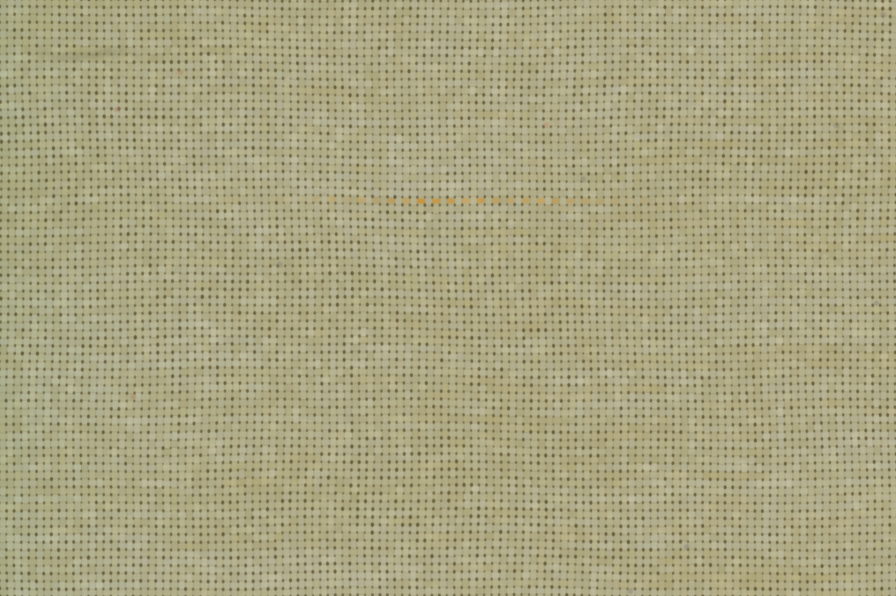
This texture is drawn by a WebGL 2 fragment shader. Its source:

```glsl
#version 300 es
precision highp float;
uniform vec2 u_resolution;
out vec4 fragColor;

const vec2 THREADS = vec2(120.0, 76.0);
const vec3 CREAM = vec3(0.690, 0.663, 0.495);
const vec3 PALE = vec3(0.718, 0.708, 0.605);
const vec3 STRAW = vec3(0.690, 0.620, 0.390);
const vec3 SEAM = vec3(0.570, 0.535, 0.375);
const vec3 HOLE = vec3(0.390, 0.350, 0.225);
const vec3 ORANGE = vec3(0.800, 0.560, 0.190);
const vec3 SMUDGE = vec3(0.500, 0.480, 0.350);

float hash(vec2 p) {
  return fract(sin(dot(p, vec2(127.1, 311.7))) * 4375.85);
}

vec2 hash2(vec2 p) {
  return vec2(hash(p), hash(p + 37.2));
}

// Nearest scattered point: distance in x, its random value in y
vec2 cellular(vec2 p) {
  vec2 cell = floor(p), nearest = vec2(9.0, 0.0);
  for (int j = -1; j <= 1; j++)
    for (int i = -1; i <= 1; i++) {
      vec2 id = cell + vec2(i, j);
      float d = length(id + hash2(id) - p);
      if (d < nearest.x) nearest = vec2(d, hash(id + 71.9));
    }
  return nearest;
}

// Soft uneven tone along one thread, from -1 to 1
float streak(float along, float thread) {
  float phase = 6.283 * hash(vec2(thread, 4.7));
  return 0.5 * sin(along * 5.0 + phase) + 0.3 * sin(along * 13.0 + phase * 3.0)
       + 0.2 * sin(along * 31.0 + phase * 7.0);
}

// Broad drift of tone over the cloth, from -1 to 1
float drift(vec2 p) {
  return 0.5 * sin(p.x * 4.1 + 1.6 * sin(p.y * 5.3)) + 0.5 * sin(p.y * 17.0 + 2.0 * sin(p.x * 3.0));
}

// Threads never run perfectly straight
vec2 waver(vec2 p) {
  return vec2(0.16 * sin(p.y * 7.0 + p.x * 3.0) + 0.07 * sin(p.y * 23.0 + p.x * 9.0),
              0.14 * sin(p.x * 6.0 + p.y * 4.0) + 0.07 * sin(p.x * 19.0 + p.y * 11.0));
}

vec3 weave(vec2 uv, vec2 p) {
  vec2 grid = uv * THREADS + waver(p);
  vec2 id = floor(grid), local = fract(grid) - 0.5;
  bool weftOver = mod(id.x + id.y, 2.0) < 0.5;
  vec2 along = weftOver ? local : local.yx;

  // Thread tone
  float tone = 0.50 + 0.24 * streak(p.x, id.y) + 0.14 * streak(p.y, id.x + 200.0);
  tone += 0.16 * drift(p) + 0.55 * (hash(id) - 0.5);
  vec3 color = mix(CREAM, PALE, clamp(tone, 0.0, 1.0));
  color *= 1.0 + 0.05 * (hash(id + 51.0) - 0.5);
  color = mix(color, STRAW, 0.30 * smoothstep(0.45, 0.95, streak(p.x * 0.8, id.y + 90.0)));

  // One dyed weft thread, visible where it passes on top
  float dyedRow = floor(0.661 * THREADS.y);
  float dye = exp(-pow((uv.x - 0.53) / 0.14, 2.0)) * (0.35 + 0.65 * hash(id + 5.0));
  float dyeShape = 1.0 - smoothstep(0.22, 0.42, abs(local.y));
  if (weftOver && id.y == dyedRow) color = mix(color, ORANGE, dye * dyeShape);

  // Rounded thread, dipping at both ends
  float side = smoothstep(0.18, 0.54, abs(along.y));
  float dip = smoothstep(0.26, 0.56, abs(along.x));
  color = mix(color, SEAM, 0.30 * side + 0.16 * dip);

  // Gaps at the crossings, each open by a different amount
  vec2 corner = floor(grid + 0.5);
  float open = 0.5 * (hash(corner + 13.0) + hash(corner + 29.0));
  float radius = mix(0.08, 0.20, open) + 0.015 * drift(p + 3.0);
  float gap = length((grid - corner) * vec2(1.1, 0.9));
  float hole = 1.0 - smoothstep(radius - 0.08, radius + 0.15, gap);
  return mix(color, HOLE, hole * mix(0.55, 0.95, open));
}

// Lint, coloured flecks and a faint stain
vec3 addWear(vec3 color, vec2 uv, vec2 p) {
  vec2 lump = cellular(p * vec2(28.0, 40.0));
  color += 0.028 * (1.0 - smoothstep(0.0, 0.6, lump.x)) * step(0.6, lump.y);

  vec2 fleck = cellular(p * 11.0);
  float spot = 1.0 - smoothstep(0.02, 0.08, fleck.x);
  vec3 lint = fleck.y > 0.98 ? vec3(0.68, 0.50, 0.36)
            : fleck.y > 0.95 ? vec3(0.50, 0.49, 0.45) : vec3(0.76, 0.75, 0.67);
  color = mix(color, lint, 0.42 * spot * step(0.86, fleck.y));

  vec2 stain = (uv - vec2(0.10, 0.908 + 0.004 * sin(uv.x * 60.0))) / vec2(0.055, 0.008);
  color = mix(color, SMUDGE, 0.34 * exp(-dot(stain, stain)));
  float green = exp(-uv.x * 7.0);
  return color * mix(vec3(1.0), vec3(0.955, 0.99, 0.98), green);
}

void main() {
  const int SAMPLES = 3;
  vec3 sum = vec3(0.0);
  for (int j = 0; j < SAMPLES; j++)
    for (int i = 0; i < SAMPLES; i++) {
      vec2 offset = (vec2(i, j) + 0.5) / float(SAMPLES) - 0.5;
      vec2 point = gl_FragCoord.xy + offset;
      vec2 uv = point / u_resolution, p = point / u_resolution.y;
      sum += addWear(weave(uv, p), uv, p);
    }
  fragColor = vec4(sum / float(SAMPLES * SAMPLES), 1.0);
}
```
